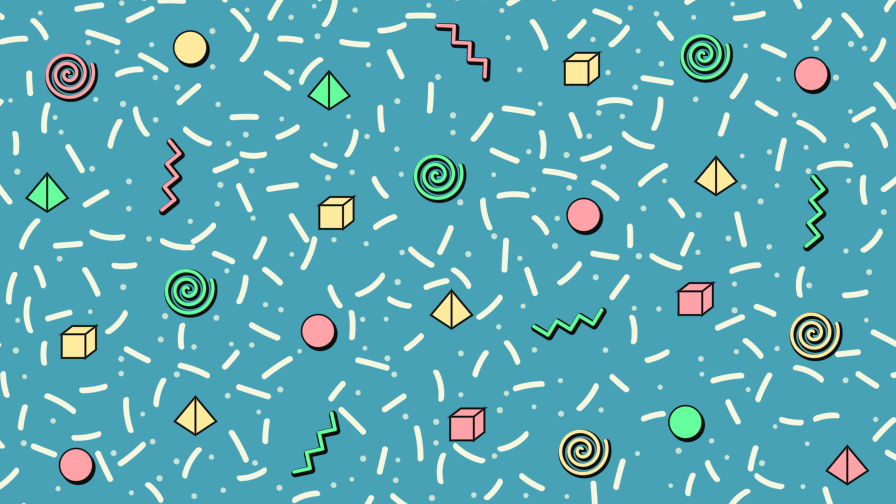
Give the GLSL for this pattern, as a Shadertoy shader.

```glsl
// Retro confetti: cream dashes and dots with outlined circles, cubes, pyramids, spirals and zigzags on teal.

const vec2 ICON_CELL = vec2(0.254, 0.25);

vec3 hash(vec2 p) {
    vec3 q = fract(p.xyx * vec3(0.1031, 0.1030, 0.0973));
    q += dot(q, q.yxz + 33.33);
    return fract((q.xxy + q.yzz) * q.zyx);
}

mat2 turn(float a) {
    float c = cos(a), s = sin(a);
    return mat2(c, s, -s, c);
}

float cover(float d) {
    float soft = 0.8 / iResolution.y;
    return 1.0 - smoothstep(-soft, soft, d);
}

vec2 neighbour(int k) { return vec2(k % 3 - 1, k / 3 - 1); }

// Icon placement: jittered grid with every other column raised
vec2 iconCentre(vec2 cell) {
    vec2 shift = (hash(cell + 12.0).xy - 0.5) * vec2(0.34, 0.22);
    shift.y += 0.28 * mod(cell.x, 2.0) - 0.14;
    return (cell + 0.5 + shift) * ICON_CELL;
}

float iconKind(vec2 cell) { return mod(2.0 * cell.x + cell.y, 5.0); }

// Free distance from p to the nearest icon
float room(vec2 p) {
    float gap = 1.0;
    for (int k = 0; k < 9; k++) {
        vec2 cell = floor(p / ICON_CELL) + neighbour(k);
        float kind = iconKind(cell);
        gap = min(gap, length(p - iconCentre(cell)) - 0.036 - 0.0019 * kind * kind);
    }
    return gap;
}

// Icon parts, in hundredths of the canvas height
float face(vec2 p, vec2 size, float skew) {
    p.x -= skew * p.y;
    return max((abs(p.x) - size.x) * inversesqrt(1.0 + skew * skew), abs(p.y) - size.y);
}

float spiral(vec2 p) {
    float turns = fract(atan(p.y, p.x) / 6.2832);
    float lap = clamp(round(length(p) / 1.67 - turns), 0.0, floor(3.06 - turns));
    float d = abs(length(p) - 1.67 * (turns + lap));
    return min(d, length(p - 5.11 * vec2(cos(0.377), sin(0.377))));
}

float zigzag(vec2 p) {
    float d = 100.0;
    for (int i = 0; i < 6; i++) {
        float side = i % 2 == 0 ? 1.15 : -1.15;
        vec2 a = vec2(2.3 * float(i) - 6.9, side), ab = vec2(2.3, -2.0 * side);
        d = min(d, length(p - a - ab * clamp(dot(p - a, ab) / dot(ab, ab), 0.0, 1.0)));
    }
    return d;
}

// Distances to the ink (x) and to the coloured fill (y)
vec2 icon(vec2 p, float kind, float angle) {
    vec2 shadowPos = p - vec2(0.25, -0.3);
    if (kind < 0.5)
        return vec2(min(length(p), length(p - vec2(0.4, -0.5))) - 3.45, length(p) - 3.15);
    if (kind < 1.5) {
        float front = face(p - vec2(-1.05, -0.82), vec2(2.35), 0.0);
        float top = face(p - vec2(0.0, 2.35), vec2(2.35, 0.82), 1.28);
        float right = face((p - vec2(2.35, 0.0)).yx, vec2(2.35, 1.05), 0.78);
        float cube = min(front, min(top, right));
        return vec2(cube - 0.19, cube + 0.19);
    }
    if (kind < 2.5) {
        vec2 q = vec2(abs(p.x), p.y);
        float pyramid = max(dot(q - vec2(0.0, 3.9), vec2(0.767, 0.642)),
                            dot(q + vec2(0.0, 3.7), vec2(0.55, -0.835)));
        return vec2(pyramid - 0.19, max(pyramid + 0.19, 0.19 - q.x));
    }
    if (kind < 3.5) return vec2(spiral(shadowPos) - 0.65, spiral(p) - 0.34);
    return vec2(zigzag(shadowPos * turn(angle)) - 0.78, zigzag(p * turn(angle)) - 0.36);
}

// Bent dashes on a tilted lattice, left out where they would touch an icon
float dashes(vec2 p) {
    mat2 tilt = turn(0.5);
    float best = 1.0;
    for (int k = 0; k < 9; k++) {
        vec2 cell = floor(p * tilt / 0.083) + neighbour(k);
        vec3 h = hash(cell + 40.0), g = hash(cell + 171.0);
        vec2 centre = tilt * (cell + 0.5 + (h.xy - 0.5) * 0.45) * 0.083;
        mat2 aim = turn(1.5708 * mod(cell.x + cell.y, 2.0) + 1.6 * h.z);
        float reach = mix(0.018, 0.031, g.x);
        vec2 q = (p - centre) * aim;
        q.y += (g.y - 0.5) * 12.0 * q.x * q.x;
        float d = length(vec2(max(abs(q.x) - reach, 0.0), q.y)) - 0.0058;
        if (d < min(best, 0.02)) {
            vec2 tip = aim * vec2(reach, 0.0);
            float gap = min(room(centre), min(room(centre + tip), room(centre - tip)));
            if (gap > 0.012) best = d;
        }
    }
    return best;
}

// Dots in the gaps that remain
float dots(vec2 p) {
    float best = 1.0;
    for (int k = 0; k < 9; k++) {
        vec2 cell = floor(p / 0.068) + neighbour(k);
        vec3 h = hash(cell + 305.0);
        vec2 centre = (cell + 0.5 + (h.xy - 0.5) * 0.7) * 0.068;
        float d = length(p - centre) - mix(0.0045, 0.0062, h.z);
        if (d < min(best, 0.006) && room(centre) > 0.012 && dashes(centre) > 0.012) best = d;
    }
    return best;
}

void mainImage(out vec4 fragColor, in vec2 fragCoord) {
    vec2 p = fragCoord / iResolution.y;
    vec3 cream = vec3(0.96, 0.97, 0.88);
    vec3 col = vec3(0.28, 0.635, 0.715);
    col = mix(col, cream, 0.75 * cover(dots(p)));
    col = mix(col, cream, cover(dashes(p)));

    // Icons with ink below and colour on top
    for (int k = 0; k < 9; k++) {
        vec2 cell = floor(p / ICON_CELL) + neighbour(k);
        vec2 q = p - iconCentre(cell);
        if (length(q) > 0.095) continue;
        float hue = mod(cell.x + cell.y, 3.0);
        vec3 tint = hue < 0.5 ? vec3(1.0, 0.64, 0.66)
                  : hue < 1.5 ? vec3(1.0, 0.92, 0.62) : vec3(0.40, 1.0, 0.62);
        vec2 d = 0.01 * icon(100.0 * q, iconKind(cell), 3.1416 * hash(cell + 7.0).z);
        col = mix(col, vec3(0.05, 0.06, 0.06), cover(d.x));
        col = mix(col, tint, cover(d.y));
    }
    fragColor = vec4(col, 1.0);
}
```
